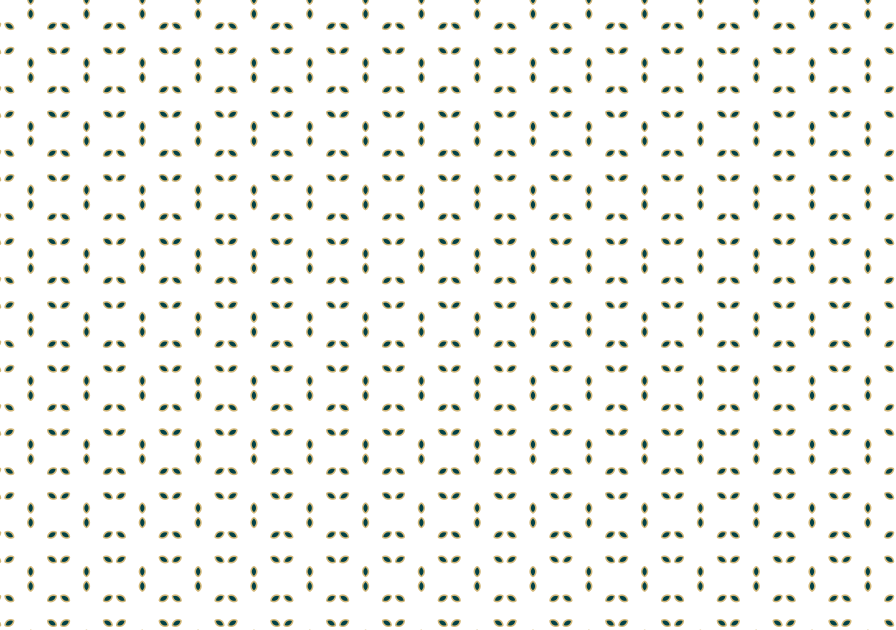
A Shadertoy shader for this pattern:

```glsl
// Lengths are fractions of the canvas height
const vec2 CELL = vec2(0.08859, 0.10093);
const vec2 CELL_CENTRE = vec2(0.0487, 0.0811);
const vec2 UPRIGHT_LEAF = vec2(0.0, 0.0116);
const vec2 SLANTED_LEAF = vec2(0.0339, 0.0309);
const float SLANT = radians(60.0);
const float LEAF_HALF_LENGTH = 0.0064;
const float LEAF_HALF_WIDTH = 0.0033;
const float RIM_WIDTH = 0.0024;

const vec3 PAPER = vec3(1.0);
const vec3 GOLD = vec3(0.83, 0.72, 0.47);
const vec3 TEAL = vec3(0.01, 0.26, 0.28);

mat2 rotation(float angle) {
    float c = cos(angle), s = sin(angle);
    return mat2(c, -s, s, c);
}

// Signed distance to an upright lens made of two circular arcs
float leafDistance(vec2 p) {
    p = abs(p);
    float radius = (LEAF_HALF_LENGTH * LEAF_HALF_LENGTH + LEAF_HALF_WIDTH * LEAF_HALF_WIDTH)
                 / (2.0 * LEAF_HALF_WIDTH);
    float offset = radius - LEAF_HALF_WIDTH;
    bool nearTip = (p.y - LEAF_HALF_LENGTH) * offset > p.x * LEAF_HALF_LENGTH;
    return nearTip ? length(p - vec2(0.0, LEAF_HALF_LENGTH))
                   : length(p + vec2(offset, 0.0)) - radius;
}

float coverage(float dist, float pixel) {
    return clamp(0.5 - dist / pixel, 0.0, 1.0);
}

void mainImage(out vec4 fragColor, in vec2 fragCoord) {
    float pixel = 1.0 / iResolution.y;
    vec2 uv = fragCoord * pixel;

    // Repeat the cell, then mirror it into one quadrant
    vec2 p = abs((fract((uv - CELL_CENTRE) / CELL + 0.5) - 0.5) * CELL);

    // One upright and one slanted leaf per quadrant
    float upright = leafDistance(p - UPRIGHT_LEAF);
    float slanted = leafDistance(rotation(SLANT) * (p - SLANTED_LEAF));
    float leaf = min(upright, slanted);

    // Gold rim around a teal core
    vec3 color = mix(PAPER, GOLD, coverage(leaf - RIM_WIDTH, pixel));
    color = mix(color, TEAL, coverage(leaf, pixel));
    fragColor = vec4(color, 1.0);
}
```
